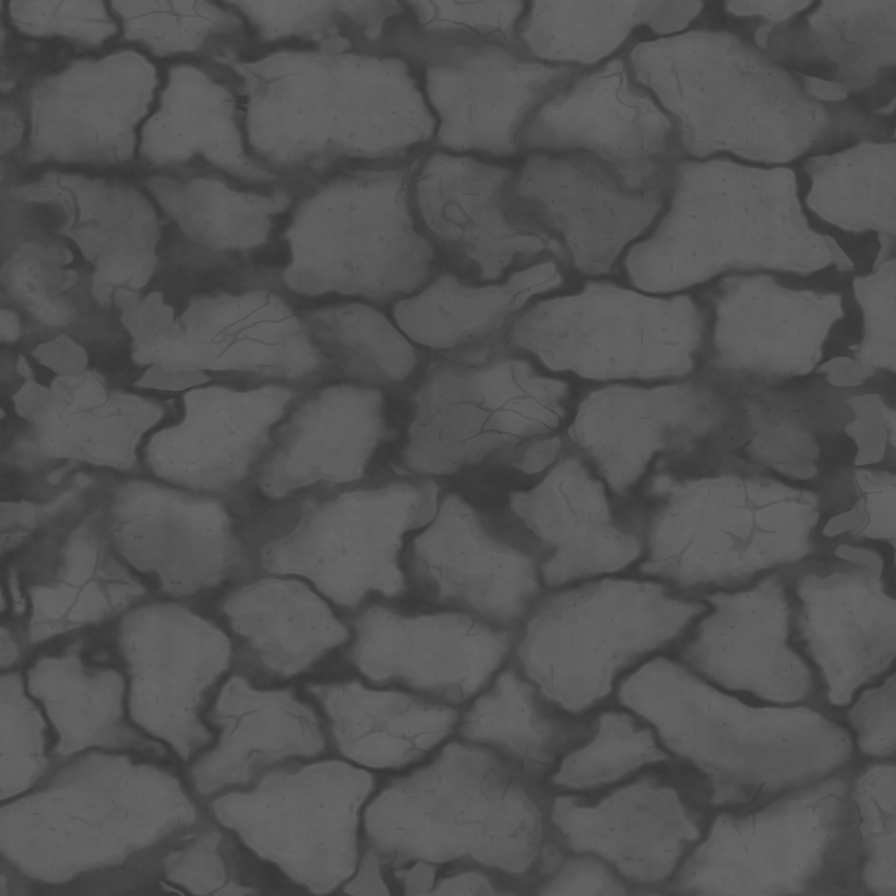
Write a Shadertoy shader that draws this texture.

```glsl
// Dark grey flagstone wall: rounded stones of mixed size in soft, uneven joints.
// A warped power diagram (Voronoi with weights) gives the stones; a finer one
// fills wide joints with pebbles and adds cracks. Noise supplies wear and grain.

const vec2  STONE_COUNT  = vec2(6.5, 8.5);  // stones across and up the canvas
const float SIZE_SPREAD  = 0.32;            // weight range of the stones
const float CORNER_SHARP = 20.0;            // higher gives harder corners
const float JOINT_MIN    = 0.012;           // half widths, in stones
const float JOINT_MAX    = 0.17;
const float EDGE_SOFT    = 0.075;
const float PEBBLE_SCALE = 2.4;

const float JOINT_DARK  = 0.230;
const float JOINT_LIGHT = 0.285;
const float PEBBLE_TONE = 0.335;
const float STONE_RIM   = 0.328;
const float STONE_FACE  = 0.374;

float hash(vec2 p) {
    return fract(sin(dot(p, vec2(127.1, 311.7))) * 43758.5453);
}

vec2 hash2(vec2 p) {
    return vec2(hash(p), hash(p + 57.3));
}

float noise(vec2 p) {
    vec2 i = floor(p), f = fract(p);
    f = f * f * (3.0 - 2.0 * f);
    return mix(mix(hash(i), hash(i + vec2(1, 0)), f.x),
               mix(hash(i + vec2(0, 1)), hash(i + vec2(1, 1)), f.x), f.y);
}

float fbm(vec2 p) {
    float sum = 0.0, amp = 0.533;
    for (int i = 0; i < 4; i++) {
        sum += amp * noise(p);
        p = mat2(1.6, 1.2, -1.2, 1.6) * p + 7.7;
        amp *= 0.5;
    }
    return sum;
}

vec2 site(vec2 cell) {
    return cell + 0.1 + 0.8 * hash2(cell);
}

float weight(vec2 cell) {
    return SIZE_SPREAD * hash(cell + 19.7);
}

// x: rounded distance to the stone's border, y: random value of the stone
vec2 stones(vec2 p) {
    vec2 base = floor(p), home = base;
    float nearest = 1e3;
    for (int y = -2; y <= 2; y++)
    for (int x = -2; x <= 2; x++) {
        vec2 cell = base + vec2(x, y), r = site(cell) - p;
        float power = dot(r, r) - weight(cell);
        if (power < nearest) { nearest = power; home = cell; }
    }
    vec2 center = site(home);
    float sum = 1e-6;
    for (int y = -2; y <= 2; y++)
    for (int x = -2; x <= 2; x++) {
        vec2 cell = base + vec2(x, y);
        if (distance(cell, home) < 0.5) continue;
        vec2 other = site(cell), r = other - p;
        float gap = dot(r, r) - weight(cell) - nearest;
        float border = 0.5 * gap / max(distance(other, center), 0.05);
        sum += exp(-CORNER_SHARP * border);
    }
    return vec2(max(-log(sum) / CORNER_SHARP, 0.0), hash(home + 3.1));
}

void mainImage(out vec4 fragColor, in vec2 fragCoord) {
    vec2 uv = fragCoord / iResolution.xy;
    vec2 p = uv * STONE_COUNT + 20.0;

    // Bend the straight cell borders into chipped outlines
    vec2 bend = vec2(fbm(p * 1.5), fbm(p * 1.5 + 31.0)) - 0.5;
    vec2 chip = vec2(noise(p * 7.0), noise(p * 7.0 + 13.0)) - 0.5;
    vec2 q = p + 0.75 * bend + 0.07 * chip;
    vec2 stone = stones(q);
    vec2 small = stones(q * PEBBLE_SCALE + 40.0);

    // Joints swell in patches and run thin elsewhere
    float swell = smoothstep(0.42, 0.78, fbm(p * 0.8 + 5.0));
    float jointHalf = mix(JOINT_MIN, JOINT_MAX, swell);
    float inside = stone.x - jointHalf;
    float body = smoothstep(-0.02, EDGE_SOFT, inside);

    // Joint floor with pebbles lodged in it
    float wear = fbm(p * 2.6 + 11.0);
    float joint = mix(JOINT_DARK, JOINT_LIGHT, smoothstep(0.3, 0.75, wear));
    float pebble = smoothstep(0.09, 0.2, small.x) * step(0.4, small.y);
    joint = mix(joint, PEBBLE_TONE, pebble * smoothstep(0.15, 0.5, swell));

    // Stone face: shaded rim, raised inner ledge, shadow patches, lit edge
    float face = mix(STONE_RIM, STONE_FACE, smoothstep(0.0, 0.2, inside));
    float ledge = smoothstep(0.0, 0.045, inside - 0.5 * (wear - 0.42));
    face += 0.014 * (ledge - 0.6) + 0.022 * (stone.y - 0.5);
    face -= 0.045 * smoothstep(0.5, 0.72, fbm(p * 0.9 + 70.0));
    float lit = smoothstep(0.02, 0.06, inside) * smoothstep(0.12, 0.06, inside);
    face += 0.022 * lit * smoothstep(0.5, 0.65, noise(p * 2.0 + 3.0));

    // Sparse hairline cracks
    float crack = smoothstep(0.07, 0.0, small.x);
    face -= 0.045 * crack * smoothstep(0.56, 0.7, fbm(p * 1.3 + 90.0));
    float tone = mix(joint, face, body);

    // Mottling, faint vertical streaks, grain and dark pits
    tone += 0.030 * (fbm(p * 5.0) - 0.5);
    tone += 0.014 * (noise(uv * vec2(70.0, 5.0)) - 0.5);
    tone += 0.014 * (noise(uv * 230.0) - 0.5);
    tone -= 0.030 * smoothstep(0.86, 0.97, noise(uv * 120.0 + 9.0)) * body;
    fragColor = vec4(vec3(tone), 1.0);
}
```
